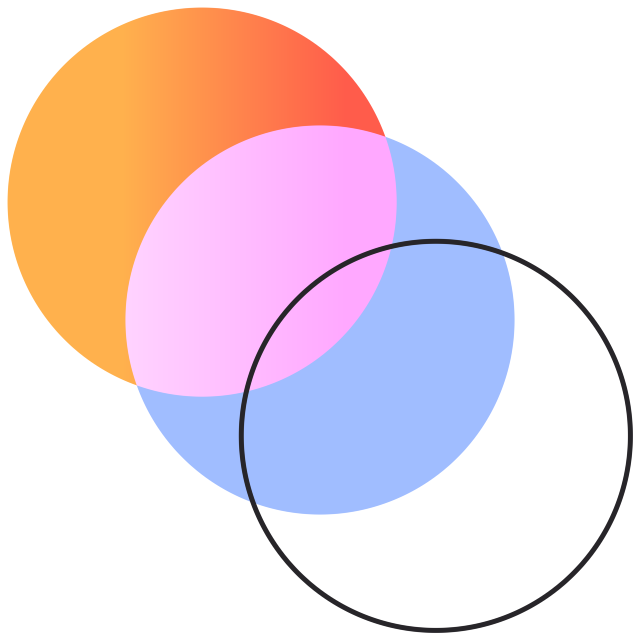
Write a three.js fragment shader that draws this background.

```glsl
// Two overlapping discs, one warm gradient and one flat blue, on white,
// with a pink gradient in their overlap and a thin dark ring to the lower right.
// Built from circle distance functions, blended by smooth coverage masks.

varying vec2 vUv;

// Layout, in units of the canvas
const vec2 WARM_CENTER = vec2(0.3158, 0.6842);
const vec2 BLUE_CENTER = vec2(0.5, 0.5);
const vec2 RING_CENTER = vec2(0.681, 0.319);
const float RADIUS = 0.304;
const float RING_HALF_WIDTH = 0.0039;
const float EDGE_SOFTNESS = 0.001;

// Horizontal extent of the gradients
const float WARM_START = 0.19;
const float PINK_START = 0.2;
const float GRADIENT_END = 0.54;

// Palette
const vec3 PAPER = vec3(1.0);
const vec3 AMBER = vec3(1.0, 0.695, 0.302);
const vec3 CORAL = vec3(1.0, 0.361, 0.294);
const vec3 PALE_PINK = vec3(1.0, 0.825, 1.0);
const vec3 ORCHID = vec3(1.0, 0.659, 1.0);
const vec3 BLUE = vec3(0.627, 0.741, 1.0);
const vec3 INK = vec3(0.153, 0.145, 0.161);

float circleDistance(vec2 p, vec2 center) {
  return length(p - center) - RADIUS;
}

// Coverage of the region where the distance is negative
float coverage(float dist) {
  return 1.0 - smoothstep(-EDGE_SOFTNESS, EDGE_SOFTNESS, dist);
}

// Linear ramp across the canvas, flat outside its ends
vec3 gradient(vec3 from, vec3 to, float start, float x) {
  return mix(from, to, clamp((x - start) / (GRADIENT_END - start), 0.0, 1.0));
}

void main() {
  float warmDistance = circleDistance(vUv, WARM_CENTER);
  float blueDistance = circleDistance(vUv, BLUE_CENTER);
  float ringDistance = abs(circleDistance(vUv, RING_CENTER)) - RING_HALF_WIDTH;

  vec3 warm = gradient(AMBER, CORAL, WARM_START, vUv.x);
  vec3 pink = gradient(PALE_PINK, ORCHID, PINK_START, vUv.x);

  // Discs, with the blue one tinted pink where they overlap
  float warmMask = coverage(warmDistance);
  vec3 color = mix(PAPER, warm, warmMask);
  color = mix(color, mix(BLUE, pink, warmMask), coverage(blueDistance));

  // Outline on top
  color = mix(color, INK, coverage(ringDistance));

  gl_FragColor = vec4(color, 1.0);
}
```
